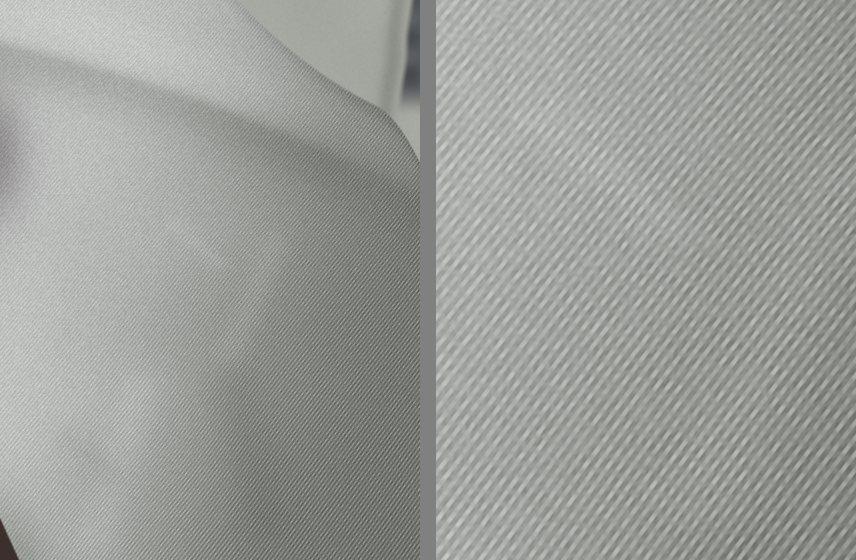
Left: the whole. Right: its middle third, enlarged.
Give the GLSL for this texture, as a WebGL 2 fragment shader.

```glsl
#version 300 es
precision highp float;
// Draped pale grey twill: fine slanted ribs broken into stitches, bent by the drape.
// Soft folds and creases shade the cloth; formula curves cut its edges, with a
// plain cloth and a dark gap behind it at the top right and brown at the lower left.
uniform vec2 u_resolution;
out vec4 outColor;

const vec2 RIB_ACROSS = vec2(0.78, -0.626);
const vec2 RIB_ALONG = vec2(0.626, 0.78);
const float RIBS_PER_UNIT = 178.0;      // about 104 ribs across the canvas
const float STITCHES_PER_UNIT = 105.0;
const vec3 CLOTH_DARK = vec3(0.35, 0.36, 0.33);
const vec3 CLOTH_LIGHT = vec3(0.735, 0.745, 0.735);
const vec3 BACK_CLOTH = vec3(0.65, 0.66, 0.63);
const vec3 GAP = vec3(0.32, 0.33, 0.34);
const vec3 BROWN = vec3(0.23, 0.19, 0.17);

float hash(vec2 p) {
  vec3 q = fract(p.xyx * 0.1031);
  q += dot(q, q.yzx + 33.33);
  return fract((q.x + q.y) * q.z);
}

float noise(vec2 p) {
  vec2 cell = floor(p), f = fract(p);
  f = f * f * (3.0 - 2.0 * f);
  return mix(mix(hash(cell), hash(cell + vec2(1, 0)), f.x),
             mix(hash(cell + vec2(0, 1)), hash(cell + 1.0), f.x), f.y);
}

float bell(float d, float width) {
  return exp(-d * d / (width * width));
}

// Soft stroke between two points
float crease(vec2 p, vec2 a, vec2 b, float width) {
  vec2 ap = p - a, ab = b - a;
  float t = clamp(dot(ap, ab) / dot(ab, ab), 0.0, 1.0);
  return bell(length(ap - ab * t), width);
}

float cover(float d, float softness) {
  return smoothstep(-softness, softness, d);
}

// Height of the upper cloth edge, and of the long fold, at x
float clothEdge(float x) {
  float d = x - 0.61, bend = max(x - 0.67, 0.0);
  return 0.845 - 0.62 * d + 1.1 * d * d - 11.0 * bend * bend;
}

float foldLine(float x) {
  return 0.912 - 0.22 * x - 0.19 * x * x;
}

// Broad light, folds and creases
float drapeLight(vec2 p) {
  float light = 0.745 - 0.285 * smoothstep(0.05, 0.82, p.x + 0.35 * (0.6 - p.y));
  float d = p.y - foldLine(p.x);
  light -= 0.085 * bell(d, d > 0.0 ? 0.016 : 0.06) * (1.0 - 0.7 * smoothstep(0.35, 0.7, p.x));
  light += 0.03 * bell(d - 0.07, 0.05);
  light -= 0.18 * bell(p.x + 0.01, 0.055) * bell(p.y - 0.73, 0.12);
  light -= 0.05 * bell(p.y - clothEdge(p.x), 0.02);
  light += 0.022 * crease(p, vec2(0.31, 0.60), vec2(0.39, 0.53), 0.014);
  light += 0.028 * crease(p, vec2(0.49, 0.56), vec2(0.41, 0.37), 0.025);
  light += 0.035 * crease(p, vec2(0.25, 0.30), vec2(0.18, 0.05), 0.040);
  light -= 0.020 * crease(p, vec2(0.12, 0.22), vec2(0.20, 0.15), 0.022);
  light -= 0.030 * crease(p, vec2(0.42, 0.30), vec2(0.47, 0.08), 0.050);
  light -= 0.090 * bell(p.x + 0.3 * p.y - 0.03, 0.06) * smoothstep(0.25, 0.0, p.y);
  return light + 0.03 * (noise(p * 7.0) - 0.5);
}

// Signed rib relief, with a random stitch phase and strength in each row
float twill(vec2 p) {
  vec2 q = (p - vec2(0.375, 0.5)) * (1.0 + 0.12 * (p.y - 0.5));
  q += 0.012 * vec2(noise(p * 4.0), noise(p * 4.0 + 17.0));
  q += 0.0012 * (noise(p * 95.0) - 0.5);
  float across = dot(q, RIB_ACROSS) * RIBS_PER_UNIT;
  float row = floor(across);
  float along = dot(q, RIB_ALONG) * STITCHES_PER_UNIT + hash(vec2(row, 5.0));
  float blur = length(vec2(dFdx(across), dFdy(across)));
  float ridge = 1.0 - 2.0 * abs(fract(across) - 0.5);
  float rib = smoothstep(0.4 - 0.7 * blur, 0.7 + 0.7 * blur, ridge) - 0.43;
  float stitch = smoothstep(0.5, 0.1, abs(fract(along) - 0.5));
  float strength = 0.65 + 0.7 * hash(vec2(row, floor(along)));
  return rib * mix(0.5, 1.2, stitch) * strength * smoothstep(1.0, 0.5, blur);
}

void main() {
  vec2 p = gl_FragCoord.xy / u_resolution.y;
  float pixel = 1.0 / u_resolution.y;
  float grain = noise(p * 420.0) - 0.5;

  // Woven cloth, with clearer ribs and less grain toward the lower right
  float clarity = smoothstep(0.0, 0.9, p.x + 0.6 * (0.7 - p.y));
  float light = drapeLight(p) + mix(0.055, 0.16, clarity) * twill(p);
  light += mix(0.065, 0.04, clarity) * grain;
  vec3 cloth = mix(CLOTH_DARK, CLOTH_LIGHT, (light - 0.36) / 0.38);
  cloth += vec3(0.012, -0.008, 0.016) * bell(p.x, 0.07) * bell(p.y - 0.72, 0.12);

  // Plain cloth behind, ending at a dark gap
  float gapEdge = 0.70 + 0.13 * (p.y - 0.83) + 0.006 * noise(vec2(p.y * 18.0, 3.0));
  vec3 back = BACK_CLOTH + 0.02 * grain + 0.04 * (noise(p * 9.0) - 0.5);
  back -= 0.09 * bell(p.x - gapEdge + 0.012, 0.016);
  float gapCover = cover(p.x - gapEdge - 0.012, 0.007) * smoothstep(0.79, 0.85, p.y);
  back = mix(back, GAP + 0.1 * (noise(p * 30.0) - 0.5), gapCover);

  // Cut the cloth at its upper edge and at the lower left corner
  vec3 color = mix(cloth, back, cover(p.y - clothEdge(p.x), 0.002 + pixel));
  float corner = 0.075 - p.y - 2.2 * p.x;
  color = mix(color, BROWN + 0.08 * p.x, cover(corner, 0.004 + pixel));
  outColor = vec4(color, 1.0);
}
```
